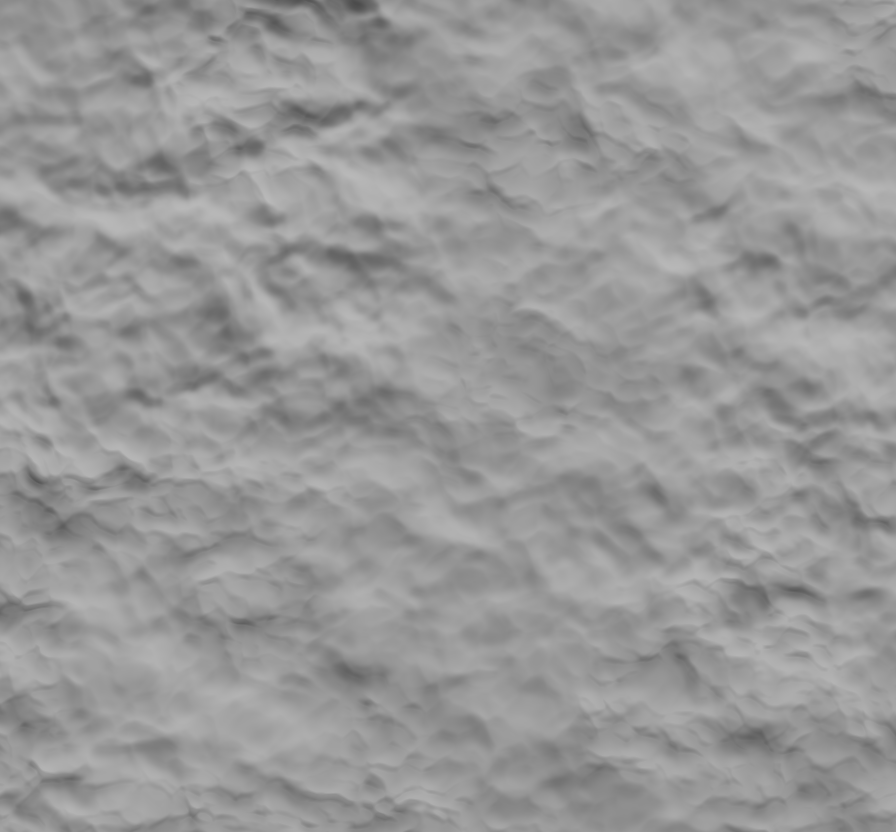
A WebGL 1 fragment shader for this texture:

```glsl
precision highp float;
uniform vec2 u_resolution;

vec2 hash2(vec2 p) {
  vec3 q = fract(vec3(p.xyx) * vec3(0.1031, 0.1030, 0.0973));
  q += dot(q, q.yzx + 33.33);
  return fract((q.xx + q.yz) * q.zy);
}

float noise(vec2 p) {
  vec2 i = floor(p), f = fract(p);
  vec2 u = f * f * f * (f * (f * 6.0 - 15.0) + 10.0);
  float low = mix(hash2(i).x, hash2(i + vec2(1.0, 0.0)).x, u.x);
  float high = mix(hash2(i + vec2(0.0, 1.0)).x, hash2(i + 1.0).x, u.x);
  return mix(low, high, u.y);
}

float fbm(vec2 p) {
  float sum = 0.0, amp = 0.5;
  for (int i = 0; i < 3; i++) {
    sum += amp * noise(p);
    p = mat2(1.6, 1.2, -1.2, 1.6) * p + 7.3;
    amp *= 0.5;
  }
  return sum;
}

// Rounded domes that blend softly where they meet
float domes(vec2 p) {
  vec2 cell = floor(p);
  float sum = 0.0001;
  for (int y = -1; y <= 1; y++) {
    for (int x = -1; x <= 1; x++) {
      vec2 c = cell + vec2(float(x), float(y));
      vec2 d = c + hash2(c + 50.0) - p;
      sum += exp(-16.0 * dot(d, d));
    }
  }
  return log(sum) / 16.0;
}

// Lumps and soft noise, turned at every scale
float height(vec2 p) {
  float sum = 0.0, freq = 8.5, weight = 0.5;
  for (int i = 0; i < 4; i++) {
    vec2 q = p * freq + 13.7 * float(i);
    sum += weight * (domes(q) + 0.9 * noise(q * 1.4 + 31.0)) / freq;
    p = mat2(0.8, 0.6, -0.6, 0.8) * p;
    freq *= 1.7;
    weight *= 0.88;
  }
  return sum;
}

// Surface coordinates with an uneven warp
vec2 surface(vec2 uv) {
  vec2 p = uv * vec2(0.93, 1.04) + 20.0;
  vec2 warp = vec2(fbm(p * 13.0), fbm(p * 13.0 + 41.0)) - 0.44;
  return p + 0.035 * warp;
}

void main() {
  vec2 uv = gl_FragCoord.xy / u_resolution.y;
  vec2 p = surface(uv);

  // Slope seen by a low light from below
  vec2 reach = 0.0055 * vec2(0.28, 0.96);
  float above = height(surface(uv + reach));
  float below = height(surface(uv - reach));
  float relief = mix(0.65, 1.3, smoothstep(0.2, 0.8, noise(uv * 3.2 + 5.0)));
  float slope = relief * (above - below) / 0.011;
  slope /= sqrt(1.0 + 0.12 * slope * slope);

  // Soft shadows in the creases, gathered in patches
  float crease = max(above + below - 2.0 * height(p), 0.0) / 0.0055;
  crease *= 0.3 + smoothstep(0.4, 0.75, noise(p * 7.0 + 60.0));

  float grey = 0.609 + 0.094 * (slope - 0.2 * slope * slope);
  grey += 0.06 * (fbm(uv * 4.0 + 90.0) - 0.44);
  grey -= 0.07 * min(crease, 1.3);
  gl_FragColor = vec4(vec3(clamp(grey, 0.25, 0.8)), 1.0);
}
```
